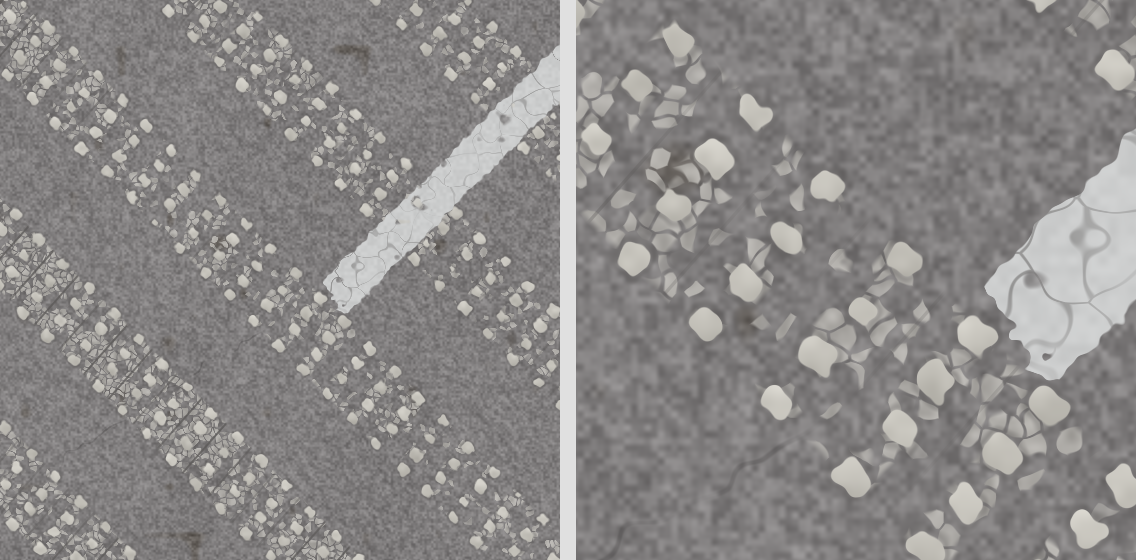
Left, the full canvas; right, a detail of the centre.
This texture is drawn by a Shadertoy shader. Its source:

```glsl
// Worn asphalt with diagonal bands of raised paint studs and one cracked white stripe.
#define BAND_PITCH 0.2799
#define BAND_HALF 0.062
#define ROW_PITCH 0.06233
#define STUD_PITCH 0.0368
#define STUD_HALF vec2(0.0083, 0.0104)
#define ROW_SHEAR 0.0625
#define STRIPE_HALF 0.036
#define ASPHALT vec3(0.502, 0.492, 0.493)
#define STUD_PAINT vec3(0.805, 0.795, 0.765)
#define CRUMB_PAINT vec3(0.71, 0.70, 0.68)
#define STRIPE_PAINT vec3(0.795, 0.80, 0.80)
#define SEAM_COLOR vec3(0.36, 0.35, 0.345)

float hash(vec2 p) {
    vec3 h = fract(p.xyx * vec3(0.1031, 0.1030, 0.0973));
    h += dot(h, h.yzx + 33.33);
    return fract((h.x + h.y) * h.z);
}

vec2 hash2(vec2 p) { return vec2(hash(p), hash(p + 71.7)); }

float noise(vec2 p) {
    vec2 i = floor(p), f = fract(p);
    f = f * f * (3.0 - 2.0 * f);
    return mix(mix(hash(i), hash(i + vec2(1, 0)), f.x),
               mix(hash(i + vec2(0, 1)), hash(i + vec2(1, 1)), f.x), f.y);
}

// Cellular pattern: x = closeness to a cell border, y = random value of the cell
vec2 flakes(vec2 p) {
    vec2 base = floor(p), nearest = base;
    float d1 = 9.0, d2 = 9.0;
    for (int y = -1; y <= 1; y++)
    for (int x = -1; x <= 1; x++) {
        vec2 cell = base + vec2(x, y);
        float d = length(cell + hash2(cell) - p);
        if (d < d1) { d2 = d1; d1 = d; nearest = cell; }
        else d2 = min(d2, d);
    }
    return vec2(d2 - d1, hash(nearest + 19.3));
}

float roundBox(vec2 p, vec2 halfSize, float r) {
    vec2 d = abs(p) - halfSize + r;
    return length(max(d, 0.0)) + min(max(d.x, d.y), 0.0) - r;
}

vec3 asphalt(vec2 p, vec2 q) {
    float grain = (noise(p * 250.0) - 0.5) * 0.13 + (noise(q * vec2(150.0, 95.0)) - 0.5) * 0.09;
    vec3 color = ASPHALT + grain + (noise(p * 6.0) - 0.5) * 0.03;
    // Scattered oily stains and a hairline crack
    color -= vec3(0.10, 0.11, 0.13) * smoothstep(0.88, 1.0, noise(p * 23.0 + 4.0));
    float path = 0.658 + 0.204 * (q.x + 0.511) + 0.018 * (noise(q.xx * 35.0) - 0.5);
    float crack = 1.0 - smoothstep(0.0005, 0.0025, abs(q.y - path));
    crack *= smoothstep(-0.56, -0.52, q.x) * (1.0 - smoothstep(-0.12, -0.06, q.x));
    return color - 0.09 * crack * noise(p * 30.0);
}

void paintBands(inout vec3 color, vec2 p, vec2 q, float aa) {
    float across = q.x + 0.0281;
    float band = round(across / BAND_PITCH);
    across -= band * BAND_PITCH;
    float along = q.y + ROW_SHEAR * across - 0.0366 - 0.0083 * max(0.0, -band);
    float row = round(along / ROW_PITCH);
    along -= row * ROW_PITCH;

    // Flaked paint, thickest in the lower bands and along each stud row
    float cover = band < 0.0 ? 0.56 : 0.17 + 0.30 * smoothstep(0.4, 0.0, q.y);
    cover += 0.45 * (noise(p * 11.0 + 7.0) - 0.5);
    float streak = 1.0 - smoothstep(0.008, 0.018, abs(along));
    vec2 warp = vec2(noise(p * 90.0), noise(p * 90.0 + 31.0)) * 0.008;
    vec2 flake = flakes((p + warp) * 88.0);
    float inBand = 1.0 - smoothstep(BAND_HALF - 0.006, BAND_HALF, abs(across));
    float crumb = smoothstep(-0.06, 0.06, cover + 0.22 * streak - flake.y);
    crumb *= smoothstep(0.06, 0.26, flake.x) * inBand;
    color = mix(color, SEAM_COLOR, 0.22 * inBand * clamp(cover, 0.0, 1.0));
    color = mix(color, CRUMB_PAINT + 0.16 * (noise(p * 140.0) - 0.5), 0.85 * crumb);

    // Joints between neighbouring rows
    float joint = 1.0 - smoothstep(0.0006, 0.0006 + 1.3 * aa, ROW_PITCH * 0.5 - abs(along));
    color = mix(color, SEAM_COLOR, joint * inBand * smoothstep(0.1, 0.7, cover) * 0.8);

    // Four studs per row, each with its own size, offset and wear
    float column = clamp(floor(across / STUD_PITCH), -2.0, 1.0);
    vec2 id = vec2(column + 4.0 * band + 40.0, row + 20.0);
    vec2 stud = vec2(across - (column + 0.5) * STUD_PITCH, along);
    stud += (hash2(id) - 0.5) * 0.005;
    float size = mix(0.82, 1.12, hash(id + 5.5)) * (hash(id + 9.1) < 0.06 ? 0.5 : 1.0);
    float d = roundBox(stud, STUD_HALF * size, 0.0055 * size) + (noise(p * 120.0) - 0.5) * 0.005;
    vec3 paint = STUD_PAINT - 0.07 * hash(id + 2.7) + 0.07 * (noise(p * 110.0) - 0.5);
    paint += 2.5 * (stud.x - stud.y);
    color = mix(color, SEAM_COLOR, 0.3 * (1.0 - smoothstep(0.0, 0.004, abs(d - 0.002))));
    color = mix(color, paint, 1.0 - smoothstep(-aa, aa, d));
}

void paintStripe(inout vec3 color, vec2 p, vec2 q, float aa) {
    float rough = (noise(p * 65.0) - 0.5) * 0.007 + (noise(p * 150.0) - 0.5) * 0.004;
    float d = max(abs(q.y - 0.798) - STRIPE_HALF, 0.045 - q.x + 2.0 * rough) + rough;
    vec2 warp = vec2(noise(p * 40.0), noise(p * 40.0 + 17.0)) * 0.03;
    float crack = 1.0 - smoothstep(0.015, 0.075, flakes((p + warp) * 23.0).x);
    vec3 paint = STRIPE_PAINT + 0.05 * (noise(p * 170.0) - 0.5);
    paint = mix(paint, SEAM_COLOR, 0.55 * crack * noise(p * 18.0 + 3.0));
    // Bare patches
    float bare = smoothstep(0.87, 0.97, noise(p * 48.0 + 8.0));
    for (int i = 0; i < 2; i++) {
        float r = length(q - vec2(0.267 + 0.221 * float(i), 0.783)) + (noise(p * 70.0) - 0.5) * 0.024;
        bare = max(bare, 1.0 - smoothstep(0.006, 0.016, r));
    }
    paint = mix(paint, color, 0.75 * bare);
    color = mix(color, paint, 1.0 - smoothstep(-aa, aa, d));
}

void mainImage(out vec4 fragColor, in vec2 fragCoord) {
    vec2 p = fragCoord / iResolution.xy;
    // Diagonal frame: x across the bands, y along them
    vec2 q = vec2(p.x + p.y - 1.0, p.x - p.y + 1.0) * 0.70711;
    float aa = 1.0 / iResolution.y;
    vec3 color = asphalt(p, q);
    paintBands(color, p, q, aa);
    paintStripe(color, p, q, aa);
    fragColor = vec4(clamp(color, 0.0, 1.0), 1.0);
}
```
